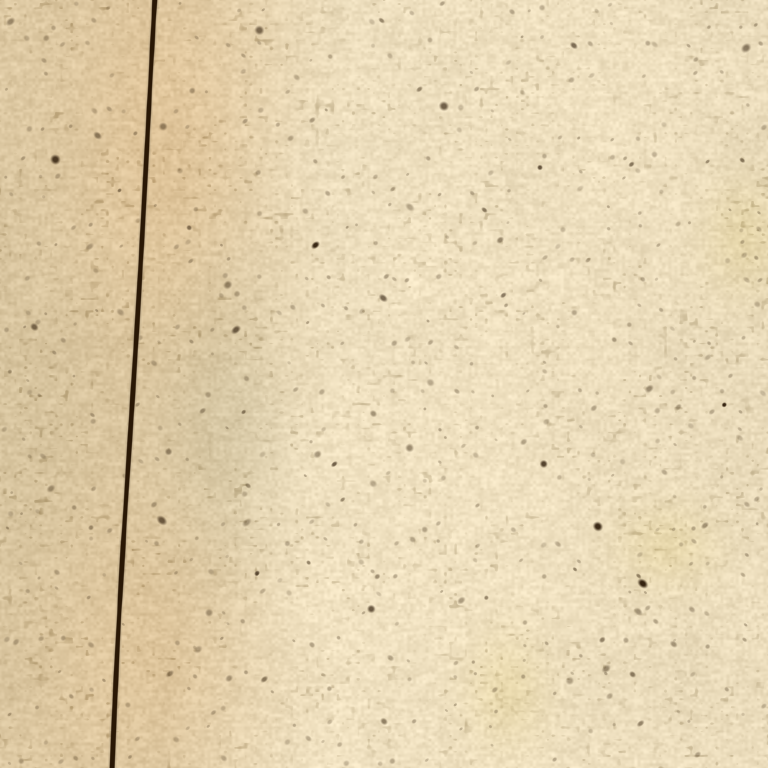
Write a three.js fragment shader that draws this texture.

```glsl
// Aged cream paper with fibrous grain, scattered specks and a thin slanted dark line.
varying vec2 vUv;

const vec3 SHADED_PAPER = vec3(0.865, 0.785, 0.635);
const vec3 BRIGHT_PAPER = vec3(0.938, 0.880, 0.752);
const vec3 PEACH_TINT = vec3(0.015, -0.012, -0.030);
const vec3 GREY_TINT = vec3(-0.050, -0.038, -0.035);
const vec3 YELLOW_TINT = vec3(-0.018, -0.022, -0.065);
const vec3 INK = vec3(0.16, 0.09, 0.02);
const vec3 SPECK = vec3(0.25, 0.18, 0.09);

float hash(vec2 p) {
  vec3 q = fract(vec3(p.xyx) * 0.1031);
  q += dot(q, q.yzx + 33.33);
  return fract((q.x + q.y) * q.z);
}

float noise(vec2 p) {
  vec2 cell = floor(p);
  vec2 f = fract(p);
  f = f * f * (3.0 - 2.0 * f);
  float low = mix(hash(cell), hash(cell + vec2(1.0, 0.0)), f.x);
  float high = mix(hash(cell + vec2(0.0, 1.0)), hash(cell + 1.0), f.x);
  return mix(low, high, f.y);
}

float fbm(vec2 p) {
  float sum = 0.0;
  float weight = 0.5;
  for (int i = 0; i < 4; i++) {
    sum += weight * noise(p);
    p = p * 2.03 + 17.0;
    weight *= 0.5;
  }
  return sum / 0.9375;
}

// Soft elliptical stain, 1 at its centre
float stain(vec2 p, vec2 centre, vec2 radius) {
  vec2 d = (p - centre) / radius;
  return exp(-dot(d, d));
}

// One randomly placed, sized and tilted dot in some of the grid cells
float specks(vec2 p, float cells, float chance, float radius, float seed) {
  vec2 grid = p * cells;
  vec2 id = floor(grid) + seed;
  vec2 centre = 0.2 + 0.6 * vec2(hash(id + 3.1), hash(id + 7.7));
  vec2 d = (fract(grid) - centre) / cells;
  d.x += d.y * (hash(id + 5.3) - 0.5);
  float size = radius * mix(0.6, 1.2, hash(id + 11.9));
  float dot0 = 1.0 - smoothstep(size * 0.35, size * 1.25, length(d));
  return dot0 * step(hash(id), chance) * mix(0.5, 1.0, hash(id + 19.4));
}

// Broad colour of the sheet: shaded left side, bright centre, faint stains
vec3 paper(vec2 p) {
  float wander = (fbm(p * 5.0) - 0.5) * 0.12;
  vec3 colour = mix(SHADED_PAPER, BRIGHT_PAPER, smoothstep(0.16, 0.47, p.x + wander));
  colour += PEACH_TINT * stain(p, vec2(0.22, 0.82), vec2(0.12, 0.25));
  colour += PEACH_TINT * 0.7 * stain(p, vec2(0.20, 0.14), vec2(0.14, 0.20));
  colour += GREY_TINT * stain(p, vec2(0.29, 0.45), vec2(0.08, 0.20));
  colour += GREY_TINT * 0.5 * stain(p, vec2(0.02, 0.42), vec2(0.11, 0.25));
  colour += YELLOW_TINT * stain(p, vec2(0.97, 0.69), vec2(0.05, 0.07));
  colour += YELLOW_TINT * stain(p, vec2(0.87, 0.29), vec2(0.06, 0.05));
  colour += YELLOW_TINT * stain(p, vec2(0.66, 0.10), vec2(0.05, 0.07));
  colour -= 0.016 * smoothstep(0.62, 1.0, p.x);
  return colour + (fbm(p * 9.0 + 4.0) - 0.5) * 0.035;
}

// Fine grain, short horizontal fibres and clustered dark flecks
float grain(vec2 p) {
  float fine = noise(p * 250.0) - 0.5;
  float fibre = noise(p * vec2(75.0, 230.0) + 31.0) - 0.5;
  float weave = noise(p * vec2(190.0, 60.0) + 67.0) - 0.5;
  float cluster = smoothstep(0.35, 0.7, fbm(p * 22.0 + 9.0));
  float fleck = smoothstep(0.72, 0.98, noise(p * vec2(150.0, 190.0) + 53.0));
  return fine * 0.065 + fibre * 0.045 + weave * 0.02 - fleck * mix(0.03, 0.13, cluster);
}

// Coverage of the slanted line, with slightly uneven width
float slantedLine(vec2 p, float foot, float head, float halfWidth) {
  float bow = 0.0025 * sin(p.y * 6.28318);
  float d = abs(p.x - mix(foot, head, p.y) + bow * (1.0 - p.y));
  float width = halfWidth * mix(0.85, 1.15, noise(vec2(p.y * 35.0, 2.0)));
  return 1.0 - smoothstep(width - 0.001, width + 0.0013, d);
}

void main() {
  vec2 p = vUv;
  vec3 colour = paper(p) + grain(p) * vec3(0.95, 1.0, 1.08);

  // Specks from faint and plentiful to dark and rare
  colour = mix(colour, SPECK, 0.35 * specks(p, 46.0, 0.22, 0.0035, 13.0));
  colour = mix(colour, SPECK, 0.60 * specks(p, 21.0, 0.14, 0.0045, 41.0));
  colour = mix(colour, INK, 0.95 * specks(p, 11.0, 0.16, 0.0052, 87.0));

  // Dark line with a faint warm fringe
  float fringe = slantedLine(p, 0.146, 0.2015, 0.0048);
  colour = mix(colour, SHADED_PAPER * 0.8, 0.35 * fringe);
  colour = mix(colour, INK, slantedLine(p, 0.146, 0.2015, 0.0028));

  gl_FragColor = vec4(clamp(colour, 0.0, 1.0), 1.0);
}
```
